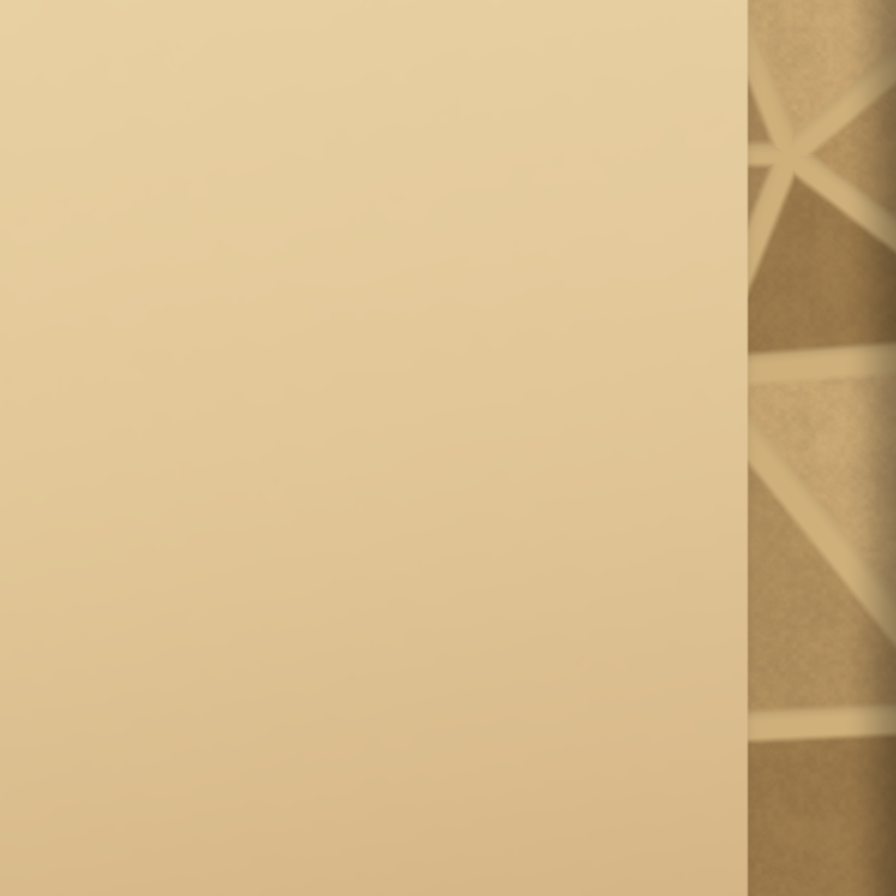
A WebGL 2 fragment shader for this background:

```glsl
#version 300 es
precision highp float;

uniform vec2 u_resolution;
out vec4 fragColor;

float hash(vec2 p) {
    return fract(sin(dot(p, vec2(127.1, 311.7))) * 43758.5453);
}

float noise(vec2 p) {
    vec2 i = floor(p), f = fract(p);
    f = f * f * (3.0 - 2.0 * f);
    return mix(mix(hash(i), hash(i + vec2(1, 0)), f.x),
               mix(hash(i + vec2(0, 1)), hash(i + vec2(1, 1)), f.x), f.y);
}

float fbm(vec2 p) {
    float sum = 0.0, amp = 0.5;
    for (int i = 0; i < 3; i++) {
        sum += amp * noise(p);
        p = mat2(0.8, 0.6, -0.6, 0.8) * p * 2.03 + 7.1;
        amp *= 0.5;
    }
    return sum;
}

// Distance to the edge of a straight band of the given half width
float band(vec2 p, vec2 a, vec2 b, float halfWidth) {
    vec2 pa = p - a, ba = b - a;
    return length(pa - ba * clamp(dot(pa, ba) / dot(ba, ba), 0.0, 1.0)) - halfWidth;
}

float groutDistance(vec2 p) {
    vec2 hub = vec2(0.881, 0.828);
    float d = band(p, hub, vec2(0.823, 0.975), 0.013);
    d = min(d, band(p, hub, vec2(1.010, 0.935), 0.015));
    d = min(d, band(p, hub, vec2(1.010, 0.730), 0.015));
    d = min(d, band(p, hub, vec2(0.820, 0.675), 0.014));
    d = min(d, band(p, hub, vec2(0.820, 0.828), 0.013));
    d = min(d, band(p, vec2(0.820, 0.587), vec2(1.020, 0.602), 0.017));
    d = min(d, band(p, vec2(0.820, 0.530), vec2(1.020, 0.281), 0.017));
    return min(d, band(p, vec2(0.820, 0.189), vec2(1.020, 0.198), 0.017));
}

// Each stone tile takes its tone from the joints around it
vec3 tileColor(vec2 p) {
    vec3 light = vec3(0.77, 0.64, 0.44);
    vec3 middle = vec3(0.68, 0.55, 0.36);
    vec3 dark = vec3(0.60, 0.47, 0.29);
    float x = p.x - 0.881;
    if (p.y < 0.193) return dark;
    if (p.y < 0.512 - 1.245 * (p.x - 0.8346)) return middle;
    if (p.y < 0.588 + 0.075 * (p.x - 0.8346)) return light;
    if (x < -0.39 * abs(p.y - 0.828)) return middle * 0.95;
    if (p.y < 0.828 - 0.76 * x) return dark;
    return p.y < 0.828 + 0.83 * x ? middle * 1.03 : light;
}

vec3 floorColor(vec2 p) {
    float grain = fbm(p * 150.0) - 0.44;
    float mottle = fbm(p * 28.0) - 0.44;
    vec3 stone = tileColor(p) * (1.0 + 0.10 * grain + 0.07 * mottle);
    float d = groutDistance(p);

    // Soft rounded grout, shaded on its upper side
    float slope = (groutDistance(p + vec2(0.0, 0.003)) - d) / 0.003;
    vec3 grout = vec3(0.81, 0.69, 0.48);
    grout *= 1.0 - 0.09 * max(slope, 0.0) * smoothstep(-0.014, 0.002, d);
    vec3 color = mix(grout, stone, smoothstep(-0.005, 0.005, d));

    // Falloff into the right side
    return color * (1.0 - 0.32 * smoothstep(0.94, 1.015, p.x));
}

void main() {
    vec2 uv = gl_FragCoord.xy / u_resolution;

    // Smooth panel, lit from above
    vec3 panel = mix(vec3(0.850, 0.733, 0.545), vec3(0.908, 0.815, 0.637), uv.y);
    panel += vec3(0.010, 0.010, 0.008) * sin(uv.y * 3.14159);
    panel -= vec3(0.020, 0.026, 0.022) * uv.x * (1.0 - 0.6 * uv.y);
    panel += 0.004 * (fbm(uv * 45.0) - 0.44);

    // Panel rim and its faint contact shadow
    float edge = uv.x - 0.8346;
    vec3 ground = floorColor(uv) * (1.0 - 0.07 * exp(-max(edge, 0.0) * 220.0));

    fragColor = vec4(mix(panel, ground, smoothstep(-0.002, 0.002, edge)), 1.0);
}
```
